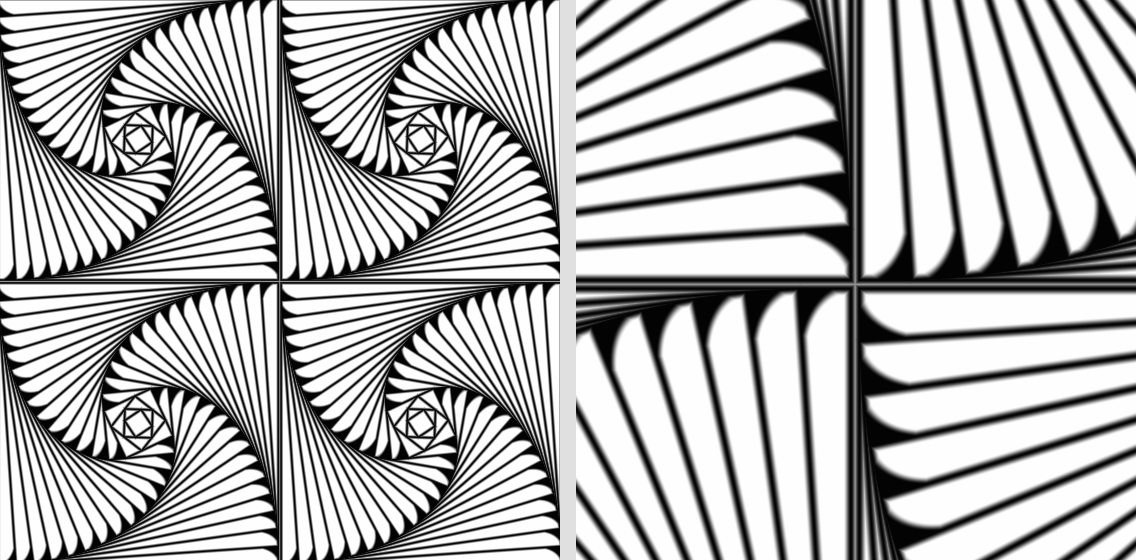
Left: the whole. Right: its middle third, enlarged.
This pattern is drawn by a Shadertoy shader. Its source:

```glsl
// Tiled whirling squares: each square is inscribed in the one before it,
// its corners slid a fixed step along the sides. Fourfold symmetry lets one
// loop ink every outline and round the broad end of each sliver.

const vec2  PITCH      = vec2(0.505, 0.507);    // tile size on the canvas
const vec2  CROSSING   = vec2(0.4995, 0.4974);  // where four tiles meet
const int   SQUARES    = 18;
const float OUTER_SIDE = 0.99;    // lengths below are in tile units
const float STEP       = 0.062;   // slide of each corner along its side
const float MAX_SLIDE  = 0.42;    // largest slide, as a share of the side
const float LINE_WIDTH = 0.0088;
const float ROUND_LEN  = 0.080;   // length of the rounded sliver end
const float ROUND_MIN  = 0.20;    // smaller squares keep sharp slivers
const float SOFTNESS   = 0.0045;
const vec3  INK        = vec3(0.01);
const vec3  PAPER      = vec3(0.995);

// Quarter turns that bring p into the sector around +y.
vec2 foldToTop(vec2 p) {
    if (abs(p.x) > abs(p.y)) p = vec2(-p.y, p.x);
    return p.y < 0.0 ? -p : p;
}

float outline(vec2 p, float side) {
    return abs(max(abs(p.x), abs(p.y)) - 0.5 * side) - 0.5 * LINE_WIDTH;
}

// Elliptic end of a sliver; q runs along its long and short legs from the
// right angle. Negative in the ink beyond the curve.
float roundedEnd(vec2 q, float longLeg, float shortLeg) {
    float len = min(ROUND_LEN, 0.4 * longLeg);
    float height = shortLeg * (1.0 - len / longLeg);
    if (q.x > len) return 1.0;
    return (1.0 - length(vec2((q.x - len) / len, q.y / height))) * height;
}

// Signed distance to the ink of one tile, p centred on it.
float whirl(vec2 p) {
    float side = OUTER_SIDE;
    float ink = outline(p, side);

    for (int i = 1; i < SQUARES; i++) {
        float slide = min(STEP, MAX_SLIDE * side);
        float longLeg = side - slide;
        float inner = length(vec2(slide, longLeg));
        vec2 turn = vec2(longLeg, slide) / inner;   // cosine, sine

        // Enter the frame of the inscribed square.
        p = vec2(turn.x * p.x + turn.y * p.y, turn.x * p.y - turn.y * p.x);
        p = foldToTop(p);
        ink = min(ink, outline(p, inner));

        // Round the sliver between the two squares.
        vec2 q = vec2(turn.x * p.x - turn.y * p.y, turn.y * p.x + turn.x * p.y);
        q = vec2(q.x, -q.y) + 0.5 * side;
        bool inSliver = p.y > 0.5 * inner && min(q.x, q.y) > 0.0;
        if (inSliver && side > ROUND_MIN)
            ink = min(ink, roundedEnd(q, longLeg, slide));

        side = inner;
    }
    return ink;
}

void mainImage(out vec4 fragColor, in vec2 fragCoord) {
    vec2 uv = fragCoord / iResolution.y;
    vec2 tile = fract((uv - CROSSING) / PITCH) - 0.5;

    float soft = max(SOFTNESS, 0.75 / (iResolution.y * PITCH.y));
    float paper = smoothstep(-soft, soft, whirl(tile));
    fragColor = vec4(mix(INK, PAPER, paper), 1.0);
}
```
